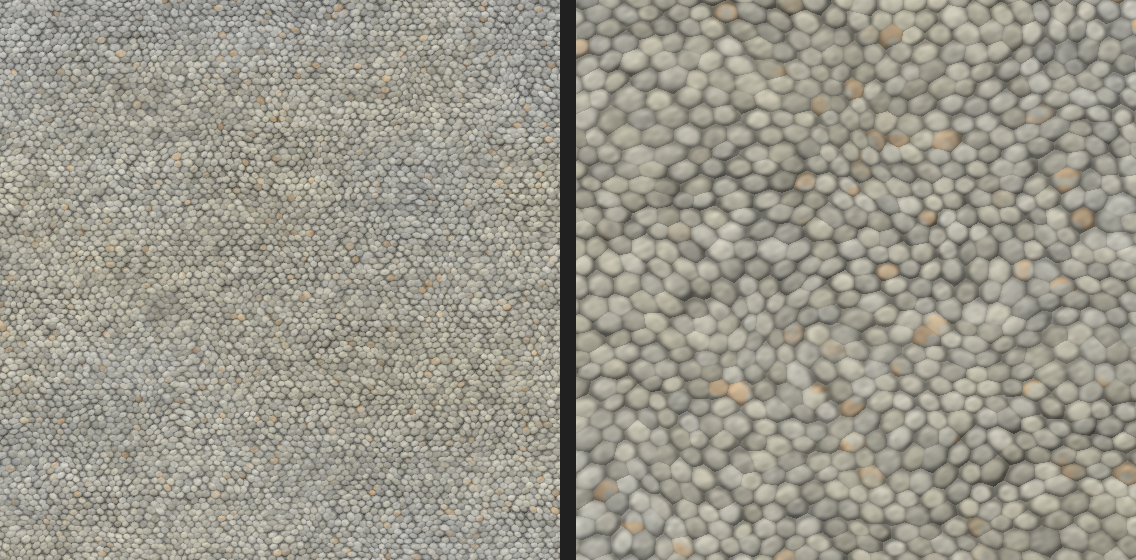
Left: the whole. Right: its middle third, enlarged.
A three.js fragment shader for this texture:

```glsl
// Heathered wool upholstery: staggered rows of small rounded nubs in warm grey.
varying vec2 vUv;

float hash(vec2 p) {
  vec3 q = fract(vec3(p.xyx) * 0.1031);
  q += dot(q, q.yzx + 33.33);
  return fract((q.x + q.y) * q.z);
}

float noise(vec2 p) {
  vec2 i = floor(p);
  vec2 f = fract(p);
  f = f * f * (3.0 - 2.0 * f);
  return mix(mix(hash(i), hash(i + vec2(1.0, 0.0)), f.x),
             mix(hash(i + vec2(0.0, 1.0)), hash(i + vec2(1.0, 1.0)), f.x), f.y);
}

// Finds the topmost nub: xy = offset from its centre, z = height; cell = its id.
vec3 nubAt(vec2 p, out vec2 cell) {
  vec3 best = vec3(0.0, 0.0, -1.0);
  cell = vec2(0.0);
  for (int j = -1; j <= 1; j++) {
    for (int i = -1; i <= 1; i++) {
      float row = floor(p.y) + float(j);
      float shift = 0.5 * mod(row, 2.0);
      vec2 id = vec2(floor(p.x - shift) + float(i), row);
      vec2 jitter = vec2(hash(id + 7.0), hash(id + 61.0)) - 0.5;
      vec2 q = p - id - vec2(0.5 + shift, 0.5) - jitter * vec2(0.34, 0.36);
      q.y += q.x * (hash(id + 113.0) - 0.4) * 0.55;
      vec2 radius = vec2(0.57, 0.69) * (0.83 + 0.32 * hash(id + 29.0));
      float height = 1.0 - dot(q / radius, q / radius);
      if (height > best.z) {
        best = vec3(q, height);
        cell = id;
      }
    }
  }
  return best;
}

void main() {
  // Threads wander slightly, so the weave is never a strict grid.
  vec2 wander = vec2(noise(vUv * 17.0), noise(vUv * 19.0 + 40.0)) - 0.5;
  vec2 p = vUv * vec2(68.0, 98.0) + wander * vec2(1.3, 1.1) + 10.0;
  vec2 cell;
  vec3 nub = nubAt(p, cell);

  // Rounded relief, flatter in felted patches, lit from the upper left.
  float relief = 0.75 + 0.4 * noise(vUv * vec2(14.0, 24.0) + 9.0);
  float dome = smoothstep(0.0, 0.78, nub.z);
  float tone = 0.60 + relief * (0.235 * dome - 0.158);
  tone += relief * dot(nub.xy, vec2(-0.05, 0.13));

  // Each nub has its own shade; yarn runs make soft horizontal streaks.
  tone += (hash(cell + 200.0) - 0.5) * 0.14 * (0.4 + 0.6 * dome);
  tone += (noise(vUv * vec2(9.0, 46.0)) - 0.5) * 0.07;
  tone += (noise(vUv * vec2(5.0, 8.0) + 3.0) - 0.5) * 0.04;

  // Fine fibres, slanted along the twist of the yarn.
  vec2 twist = vec2(vUv.x + 0.6 * vUv.y, vUv.y - 0.5 * vUv.x);
  float fibre = noise(twist * vec2(150.0, 330.0));
  tone += (fibre - 0.5) * 0.095;
  tone += (noise(vUv * 260.0 + 70.0) - 0.5) * 0.06;

  // Warm and cool wool, with scattered tan flecks.
  float warmth = noise(vUv * vec2(4.0, 6.0) + 20.0) - 0.35 * smoothstep(0.5, 1.0, vUv.y);
  warmth += 0.5 * (hash(cell + 300.0) - 0.5);
  vec3 tint = mix(vec3(1.0, 1.0, 0.975), vec3(1.022, 1.0, 0.9), clamp(warmth + 0.1, 0.0, 1.0));
  float fleck = smoothstep(0.91, 0.98, hash(cell + 400.0));
  fleck *= smoothstep(0.3, 0.7, noise(vUv * vec2(130.0, 170.0) + 5.0));
  tint = mix(tint, vec3(1.08, 0.92, 0.72), fleck * 0.8);

  gl_FragColor = vec4(clamp(tone * tint, 0.0, 1.0), 1.0);
}
```
